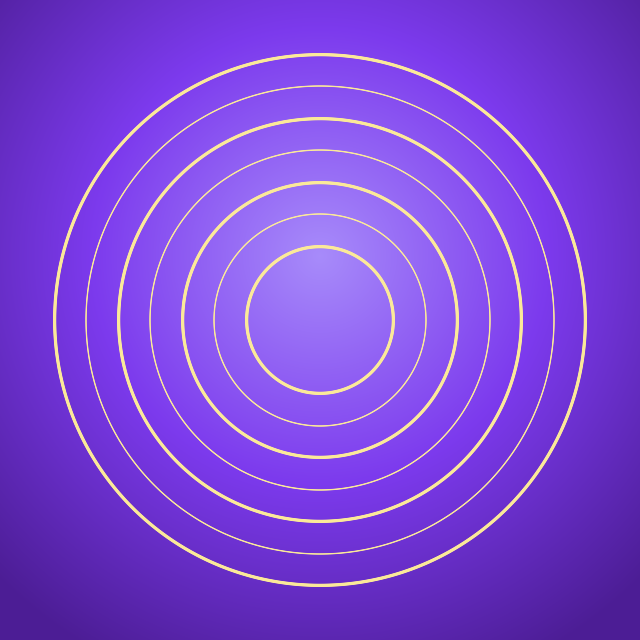
Give the GLSL for this background, as a three.js fragment shader.

```glsl
varying vec2 vUv;

// Background glow
const vec2 GLOW_CENTER = vec2(0.5, 0.6);
const float GLOW_MID = 0.355;
const float GLOW_END = 0.71;
const vec3 LAVENDER = vec3(0.655, 0.545, 0.980);
const vec3 VIOLET = vec3(0.486, 0.227, 0.929);
const vec3 DEEP_PURPLE = vec3(0.298, 0.114, 0.584);

// Concentric rings
const vec2 RING_CENTER = vec2(0.5);
const vec3 RING_COLOR = vec3(0.985, 0.915, 0.600);
const float RING_SPACING = 0.1;
const float THICK_RADIUS = 0.1146;
const float THICK_WIDTH = 0.0052;
const float THICK_COUNT = 4.0;
const float THIN_RADIUS = 0.1656;
const float THIN_WIDTH = 0.0023;
const float THIN_COUNT = 3.0;
const float EDGE_SOFTNESS = 0.0008;

vec3 glowColor(vec2 p) {
  float d = distance(p, GLOW_CENTER);
  vec3 inner = mix(LAVENDER, VIOLET, clamp(d / GLOW_MID, 0.0, 1.0));
  float falloff = clamp((d - GLOW_MID) / (GLOW_END - GLOW_MID), 0.0, 1.0);
  return mix(inner, DEEP_PURPLE, falloff);
}

// Coverage of the nearest ring in an evenly spaced set
float ringSet(float r, float firstRadius, float width, float count) {
  float index = floor((r - firstRadius) / RING_SPACING + 0.5);
  index = clamp(index, 0.0, count - 1.0);
  float d = abs(r - firstRadius - index * RING_SPACING) - 0.5 * width;
  return 1.0 - smoothstep(-EDGE_SOFTNESS, EDGE_SOFTNESS, d);
}

void main() {
  float r = distance(vUv, RING_CENTER);
  float thick = ringSet(r, THICK_RADIUS, THICK_WIDTH, THICK_COUNT);
  float thin = ringSet(r, THIN_RADIUS, THIN_WIDTH, THIN_COUNT);

  vec3 color = mix(glowColor(vUv), RING_COLOR, max(thick, thin));
  gl_FragColor = vec4(color, 1.0);
}
```
